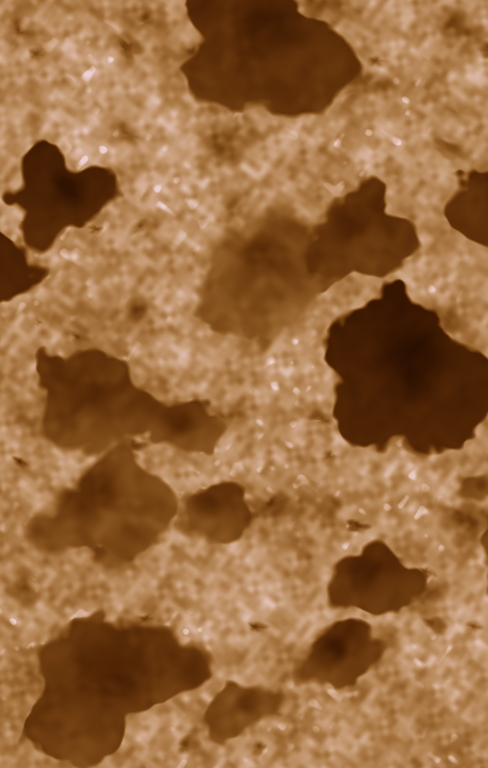
Reproduce this texture procedurally as a WebGL 1 fragment shader.

```glsl
precision highp float;
uniform vec2 u_resolution;

float hash(vec2 p) {
  vec3 q = fract(p.xyx * vec3(0.1031, 0.103, 0.0973));
  q += dot(q, q.yzx + 33.33);
  return fract((q.x + q.y) * q.z);
}

float noise(vec2 p) {
  vec2 i = floor(p), f = fract(p);
  f = f * f * (3.0 - 2.0 * f);
  return mix(mix(hash(i), hash(i + vec2(1.0, 0.0)), f.x),
             mix(hash(i + vec2(0.0, 1.0)), hash(i + vec2(1.0, 1.0)), f.x), f.y);
}

// Noise centred on zero, turned so its lattice does not show
float grain(vec2 p, float frequency) {
  return noise(mat2(0.8, 0.6, -0.6, 0.8) * p * frequency + frequency) - 0.5;
}

// Lays one grid of scattered pores over the tone of the crumb
float addPores(float tone, vec2 p, float cell, float presence, vec2 radii,
               vec2 floors, float blur, float seed) {
  float ragged = 0.010 * grain(p, 85.0) + 0.022 * grain(p, 32.0);
  ragged *= min(1.0, cell * 6.0);
  float texture = 0.07 * grain(p, 75.0) + 0.09 * grain(p, 24.0);
  vec2 home = floor(p / cell);
  for (int y = -1; y <= 1; y++) {
    for (int x = -1; x <= 1; x++) {
      vec2 id = home + vec2(float(x), float(y)) + seed;
      if (hash(id) > presence) continue;
      vec2 jitter = vec2(hash(id + 17.3), hash(id + 41.7));
      vec2 offset = p - (id - seed + 0.2 + 0.6 * jitter) * cell;
      float size = hash(id + 63.1);
      float radius = mix(radii.x, radii.y, size * size);
      float depth = hash(id + 88.9);
      float turn = 6.283 * hash(id + 121.4);

      // Stretched, lobed outline with a torn rim
      float tilt = 0.6 * sin(turn);
      vec2 q = mat2(cos(tilt), -sin(tilt), sin(tilt), cos(tilt)) * offset;
      q *= vec2(0.83, mix(0.95, 1.4, hash(id + 152.6)));
      float angle = atan(q.y, q.x);
      float lobes = 1.0 + 0.20 * hash(id + 9.2) * cos(3.0 * angle + turn)
                  + 0.09 * cos(5.0 * angle - turn * 2.0);
      float dist = length(q) - radius * lobes + ragged;

      // One side of the rim slopes gently, the other is cut sharp
      vec2 local = offset / radius;
      float slope = smoothstep(-0.3, 1.0, dot(local, vec2(cos(turn), sin(turn))));
      float soft = blur + 0.45 * radius * depth * depth * slope;
      float mask = 1.0 - smoothstep(-soft, 0.003, dist);

      // Floor is darkest in an off-centre hollow and lit toward the bottom
      float hollow = 1.0 - smoothstep(0.1, 0.6, length(local - 0.25 * vec2(cos(turn), 0.8)));
      float base = mix(floors.x, floors.y, depth);
      base += texture * (0.4 + depth) - 0.09 * hollow - 0.05 * local.y;
      tone = mix(tone, base, mask);
    }
  }
  return tone;
}

// Brown ramp indexed by its red channel
vec3 breadColor(float tone) {
  float r = clamp(tone, 0.15, 0.92);
  return vec3(r, r * (0.25 + 0.69 * r), 1.11 * pow(r, 3.45));
}

void main() {
  vec2 p = gl_FragCoord.xy / u_resolution.y;
  vec2 warped = p + 0.012 * vec2(grain(p, 28.0), grain(p + 5.0, 28.0));

  // Mottled crumb
  float fine = 0.15 * grain(p, 115.0) + 0.13 * grain(p + 3.0, 62.0);
  float crumb = 0.705 + 0.10 * grain(p, 21.0) + 0.07 * grain(p, 8.0);

  // Shallow dents, pinholes, then open holes
  crumb = addPores(crumb, warped, 0.13, 0.6, vec2(0.025, 0.055),
                   vec2(0.56, 0.66), 0.025, 211.0);
  crumb += fine;
  crumb = addPores(crumb, warped, 0.075, 0.42, vec2(0.008, 0.024),
                   vec2(0.44, 0.61), 0.008, 305.0);
  crumb = addPores(crumb, warped, 0.20, 0.8, vec2(0.038, 0.112),
                   vec2(0.27, 0.53), 0.006, 127.0);

  // Pale glints on the crumb walls
  float glint = smoothstep(0.2, 0.42, grain(p + 7.0, 80.0)) * smoothstep(0.0, 0.35, grain(p, 11.0));
  crumb += 0.14 * glint * smoothstep(0.55, 0.68, crumb);

  gl_FragColor = vec4(breadColor(crumb), 1.0);
}
```
